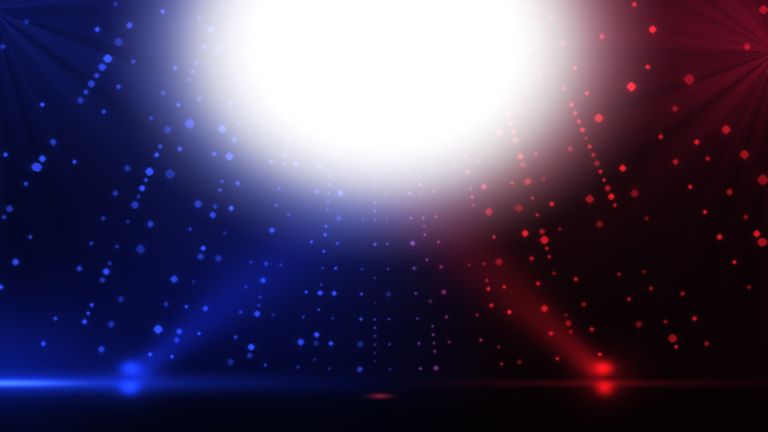
Reproduce this background procedurally as a Shadertoy shader.

```glsl
const vec3 BLUE = vec3(0.08, 0.18, 0.85);
const vec3 RED = vec3(0.85, 0.07, 0.10);

float hash(vec2 cell) {
    return fract(sin(dot(cell, vec2(127.1, 311.7))) * 43758.5453);
}

float noise(float x) {
    float i = floor(x), f = fract(x);
    return mix(hash(vec2(i, 7.0)), hash(vec2(i + 1.0, 7.0)), f * f * (3.0 - 2.0 * f));
}

float glow(vec2 offset, vec2 radius) {
    vec2 q = offset / radius;
    return exp(-dot(q, q));
}

// Soft cone of light that widens and fades away from its source
float beam(vec2 offset, vec2 dir, float spread, float fade) {
    float along = dot(offset, dir);
    float across = offset.x * dir.y - offset.y * dir.x;
    float width = 0.022 + spread * max(along, 0.0);
    return exp(-across * across / (width * width))
         * smoothstep(-0.01, 0.04, along) * exp(-fade * max(along, 0.0));
}

// Streaky rays fanning out from a point
float rays(vec2 offset, float reach) {
    float angle = atan(offset.y, abs(offset.x) + 0.001);
    float streak = 0.7 * noise(angle * 9.0 + 40.0) + 0.3 * noise(angle * 23.0 + 90.0);
    return streak * exp(-length(offset) / reach);
}

// Curved lamp wall: x counts columns from the axis, y is the row height
vec2 toWall(vec2 p, vec2 apex) {
    float column = 5.0 * atan((p.x - apex.x) / (apex.y - p.y) / 0.42);
    return vec2(column, p.y - 0.0033 * column * column);
}

vec2 fromWall(vec2 w, vec2 apex) {
    float y = w.y + 0.0033 * w.x * w.x;
    return vec2(apex.x + 0.42 * tan(0.2 * w.x) * (apex.y - y), y);
}

// One lamp per wall cell, rounded diamond, with random size and presence
float lamps(vec2 p, vec2 apex, vec2 cellSize, vec2 shift, float density, float size) {
    vec2 id = floor(toWall(p, apex) / cellSize + shift);
    vec2 center = (id + 0.5 - shift) * cellSize;
    vec2 q = abs(p - fromWall(center, apex));
    float pick = hash(id + 3.7);
    float grow = 0.7 + 0.16 * abs(center.x);
    float radius = size * grow * mix(0.35, 1.0, pow(hash(id + 19.3), 3.0));
    float dist = mix(length(q), q.x + q.y, 0.4);
    float soft = 1.5 / iResolution.y;
    float core = 1.0 - smoothstep(radius - soft, radius + soft, dist);
    float bloom = 0.2 * exp(-dist * dist / (radius * radius * 3.0));
    return (core + bloom) * step(pick, density) * step(0.135, center.y)
         * mix(0.35, 0.9, hash(id + 31.0));
}

// Double lamp with its floor reflection
float floorLamp(vec2 offset) {
    vec2 mirrored = vec2(offset.x, abs(offset.y) - 0.023);
    return 0.7 * glow(mirrored, vec2(0.022, 0.017)) + 0.2 * glow(offset, vec2(0.07, 0.06));
}

void mainImage(out vec4 fragColor, in vec2 fragCoord) {
    vec2 p = fragCoord / iResolution.y;
    float right = iResolution.x / iResolution.y;
    float side = smoothstep(0.78, 1.22, p.x);

    // Dark backdrop with coloured corners
    vec3 color = mix(vec3(0.010, 0.016, 0.11), vec3(0.035, 0.006, 0.018), side);
    color += vec3(0.01, 0.02, 0.10) * glow(p - vec2(0.0, 1.0), vec2(0.55, 0.35));
    color += vec3(0.18, 0.02, 0.06) * glow(p - vec2(right, 0.95), vec2(0.40, 0.24));
    color += vec3(0.02, 0.07, 0.36) * glow(p - vec2(0.0, 0.13), vec2(0.25, 0.16));
    color += vec3(0.01, 0.02, 0.14) * glow(p - vec2(0.52, 0.32), vec2(0.34, 0.22));
    color += vec3(0.06, 0.09, 0.28) * rays(p - vec2(-0.02, 0.98), 0.28);
    color += vec3(0.35, 0.03, 0.08) * rays(p - vec2(right + 0.02, 0.88), 0.22);

    // Halo around the main light
    vec2 fromLight = p - vec2(0.89, 0.90);
    float d = length(fromLight * vec2(1.0, 1.27));
    vec3 haloColor = mix(vec3(0.28, 0.33, 0.78), vec3(0.52, 0.17, 0.25), side);
    color += haloColor * exp(-5.0 * d * d);

    // Crossing floor beams
    vec2 blueLamp = vec2(0.30, 0.125), redLamp = vec2(1.40, 0.125);
    color += 0.42 * BLUE * beam(p - blueLamp, normalize(vec2(1.3, 1.0)), 0.12, 2.2);
    color += 0.45 * RED * beam(p - redLamp, normalize(vec2(-1.1, 1.0)), 0.12, 2.6);

    // Lamp wall: dense columns and sparse rows
    vec2 apex = vec2(0.868, 1.81);
    float lights = lamps(p, apex, vec2(1.0, 0.0193), vec2(0.5, 0.0), 0.52, 0.0085);
    lights += lamps(p, apex, vec2(0.5, 0.058), vec2(0.0), 0.75, 0.0090);
    vec3 lampColor = mix(vec3(0.18, 0.32, 0.95), vec3(0.95, 0.10, 0.13), side);
    color += lampColor * lights * 0.8;

    // Dark floor
    float ground = 1.0 - smoothstep(0.02, 0.15, p.y);
    color *= 1.0 - 0.5 * ground;

    // Floor lamps and horizontal flares
    color += vec3(0.10, 0.24, 0.95) * floorLamp(p - blueLamp);
    color += vec3(1.0, 0.07, 0.09) * floorLamp(p - redLamp);
    color += vec3(0.22, 0.36, 0.55) * glow(p - vec2(0.0, 0.113), vec2(0.16, 0.008));
    color += vec3(0.04, 0.10, 0.40) * glow(p - vec2(0.12, 0.113), vec2(0.50, 0.022));
    color += vec3(0.16, 0.015, 0.03) * glow(p - vec2(1.40, 0.113), vec2(0.28, 0.008));
    color += vec3(0.45, 0.08, 0.08) * glow(p - vec2(0.88, 0.083), vec2(0.025, 0.006));

    // White core of the main light, tinted towards its rim
    float white = 1.0 - smoothstep(0.29, 0.68, d);
    vec3 rim = mix(vec3(0.72, 0.75, 1.0), vec3(1.0, 0.74, 0.80), side);
    color = mix(color, mix(rim, vec3(1.0), smoothstep(0.2, 0.8, white)), white);

    fragColor = vec4(clamp(color, 0.0, 1.0), 1.0);
}
```
